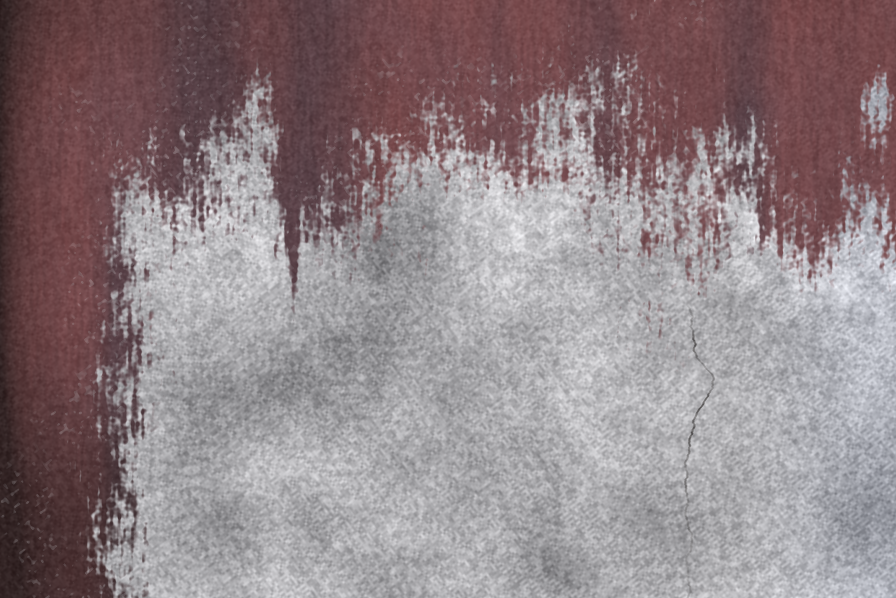
Reproduce this texture procedurally as a Shadertoy shader.

```glsl
// Weathered concrete under a worn coat of dark red paint.
// A height profile and a left border give the paint edge; stretched noise
// and specks fray it into dry brush. Stains, grain and a crack age the concrete.

const vec3 PAINT_RED = vec3(0.48, 0.285, 0.292);
const vec3 PAINT_PLUM = vec3(0.335, 0.24, 0.265);
const vec3 PAINT_DARK = vec3(0.15, 0.105, 0.105);
const vec3 CONCRETE = vec3(0.695, 0.693, 0.705);
const vec3 CRACK_COLOR = vec3(0.36, 0.35, 0.35);
const float LEFT_BORDER = 0.195;
const float FRAY = 0.062;
const float GRAIN = 0.30;
const float ASPECT = 1.5;
const mat2 TURN = mat2(0.80, 0.60, -0.60, 0.80);

// Paint depth below the top, at even steps from left to right
const int STEPS = 24;
const float PROFILE[25] = float[25](
    0.36, 0.36, 0.36, 0.37, 0.36, 0.32, 0.28, 0.26, 0.37, 0.34, 0.31, 0.26, 0.26,
    0.24, 0.22, 0.23, 0.25, 0.30, 0.36, 0.32, 0.26, 0.37, 0.41, 0.34, 0.41);

// Broad stains and pale patches: x, depth, radius, brightness change
const int PATCHES = 12;
const vec4 PATCH[12] = vec4[12](
    vec4(0.67, 0.39, 0.09, -0.17), vec4(0.61, 0.58, 0.13, -0.15),
    vec4(0.48, 0.65, 0.09, -0.11), vec4(0.37, 0.88, 0.06, -0.11),
    vec4(1.07, 0.86, 0.08, -0.09), vec4(0.93, 0.97, 0.07, -0.14),
    vec4(1.47, 0.84, 0.10, -0.13), vec4(0.34, 0.68, 0.07, -0.09),
    vec4(0.85, 0.36, 0.14, 0.08), vec4(1.25, 0.36, 0.09, 0.13),
    vec4(1.43, 0.48, 0.11, 0.09), vec4(0.40, 0.38, 0.10, 0.05));

float hash(vec2 p) {
    return fract(sin(dot(p, vec2(127.1, 311.7))) * 43758.5453);
}

float noise(vec2 p) {
    vec2 i = floor(p), f = fract(p);
    f = f * f * (3.0 - 2.0 * f);
    return mix(mix(hash(i), hash(i + vec2(1, 0)), f.x),
               mix(hash(i + vec2(0, 1)), hash(i + vec2(1, 1)), f.x), f.y);
}

float fbm(vec2 p) {
    float sum = 0.0, amp = 0.5;
    for (int i = 0; i < 5; i++) {
        sum += amp * noise(p);
        p = TURN * p * 2.03 + 17.3;
        amp *= 0.5;
    }
    return sum;
}

float bump(float x, float center, float width) {
    float d = (x - center) / width;
    return exp(-d * d);
}

float paintDepth(float x) {
    float t = clamp(x / ASPECT, 0.0, 0.9999) * float(STEPS);
    int i = int(t);
    return mix(PROFILE[i], PROFILE[i + 1], smoothstep(0.0, 1.0, fract(t)));
}

float paintCoverage(vec2 p) {
    float streak = noise(vec2(p.x * 115.0, p.y * 9.0));
    float bristle = noise(vec2(p.x * 230.0, p.y * 45.0));
    float speck = noise(TURN * p * 170.0);
    float blotch = fbm(p * 17.0);
    float fray = FRAY + 0.075 * bump(p.x, 1.07, 0.13);
    float top = (paintDepth(p.x) - p.y) / fray;
    float side = (LEFT_BORDER + 0.035 * bump(p.y, 0.45, 0.2) - p.x) / 0.036;
    float field = max(top, side);
    // Bare scrapes, then a long run and a short one
    field -= 4.2 * bump(p.x, 1.475, 0.035) * bump(p.y, 0.14, 0.10);
    field -= 1.7 * bump(p.x, 0.43, 0.035) * bump(p.y, 0.20, 0.09);
    field -= 1.0 * bump(p.x, 1.00, 0.08) * bump(p.y, 0.15, 0.06);
    field += 2.9 * bump(p.x, 0.488 + 0.03 * (p.y - 0.4), 0.009) * bump(p.y, 0.46, 0.12);
    field += 2.6 * bump(p.x, 1.278, 0.007) * bump(p.y, 0.37, 0.06);
    field += (streak - 0.5) * 1.5 + (bristle - 0.5) * 1.6 + (speck - 0.5) * 1.7;
    field += (blotch - 0.48) * 3.2;
    return smoothstep(-1.05, 0.95, field);
}

vec3 paintColor(vec2 p) {
    float plum = bump(p.x, 0.35, 0.09) + 0.75 * bump(p.x, 0.53, 0.07)
               + 0.5 * bump(p.x, 1.01, 0.04) + 0.6 * bump(p.x, 1.25, 0.04)
               + bump(p.x, 0.21, 0.03) * smoothstep(0.25, 0.45, p.y);
    float brush = noise(vec2(p.x * 24.0, p.y * 2.5)) - 0.5;
    float fine = noise(vec2(p.x * 190.0, p.y * 22.0)) - 0.5;
    float cloud = fbm(p * 5.0 + 4.0) - 0.48;
    vec3 col = mix(PAINT_RED, PAINT_PLUM, clamp(plum + 0.22 + brush * 0.3 + cloud, 0.0, 1.0));
    col *= 1.0 + fine * 0.13 + cloud * 0.25;
    float shade = 0.85 * exp(-p.x / 0.04) + 0.55 * smoothstep(0.5, 0.95, p.y);
    shade += 0.3 * bump(p.x, 0.0, 0.3) * bump(p.y, 0.0, 0.12);
    return mix(col, PAINT_DARK, clamp(shade, 0.0, 0.9));
}

vec3 concreteColor(vec2 p) {
    float tone = (fbm(p * 9.0 + 31.0) - 0.48) * 0.20;
    float mottle = fbm(p * 30.0 + 7.0) - 0.48;
    tone += mottle * 0.12;
    for (int i = 0; i < PATCHES; i++) {
        float d = length(p - PATCH[i].xy) / PATCH[i].z;
        tone += PATCH[i].w * exp(-d * d) * (0.9 + 2.2 * mottle);
    }
    // Thin pale wash drawn downward below the paint
    float wash = noise(vec2(p.x * 120.0, p.y * 10.0)) - 0.4;
    tone += 0.09 * wash * (1.0 - smoothstep(0.3, 0.6, p.y));
    vec3 col = CONCRETE + tone + vec3(-0.012, 0.0, 0.022) * smoothstep(1.2, 1.5, p.x);
    // Broken, wandering crack with a bend near its upper part
    float path = 1.154 + 0.035 * bump(p.y, 0.645, 0.055);
    path += 0.028 * (fbm(vec2(p.y * 32.0, 3.0)) - 0.48);
    float span = smoothstep(0.49, 0.55, p.y) * (1.0 - 0.5 * smoothstep(0.7, 0.95, p.y));
    span *= 0.35 + 0.65 * noise(vec2(p.y * 60.0, 5.0));
    float crack = 1.0 - smoothstep(0.0004, 0.0032, abs(p.x - path));
    return mix(col, CRACK_COLOR, crack * span);
}

void mainImage(out vec4 fragColor, in vec2 fragCoord) {
    // x runs right and y runs down, both in canvas heights
    vec2 uv = fragCoord / iResolution.xy;
    vec2 p = vec2(uv.x * ASPECT, 1.0 - uv.y);
    float grain = 0.6 * noise(TURN * p * 250.0) + 0.4 * noise(p * TURN * 140.0 + 9.0) - 0.5;
    float scuff = smoothstep(0.7, 0.92, noise(TURN * p * 150.0)) * smoothstep(0.42, 0.62, fbm(p * 6.0));
    float cover = paintCoverage(p) * (1.0 - 0.25 * scuff);
    vec3 col = mix(concreteColor(p), paintColor(p), cover * 0.97);
    col += grain * GRAIN * mix(1.0, 0.35, cover);
    fragColor = vec4(clamp(col, 0.0, 1.0), 1.0);
}
```
